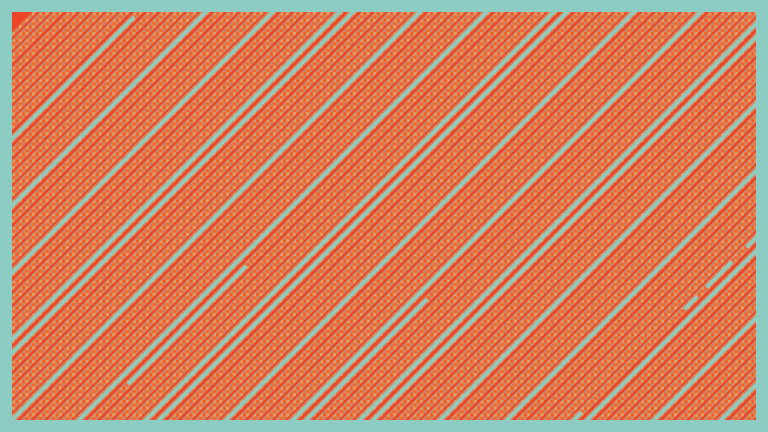
A Shadertoy shader for this pattern:

```glsl
// Diagonal ribbons of red and checked lace, crossed by teal rails inside a teal frame.

const vec3 TEAL   = vec3(0.55, 0.80, 0.76);
const vec3 SAGE   = vec3(0.69, 0.74, 0.60);
const vec3 ORANGE = vec3(0.99, 0.39, 0.15);
const vec3 RED    = vec3(0.93, 0.27, 0.16);
const vec3 CLAY   = vec3(0.77, 0.53, 0.43);
const vec3 SAND   = vec3(0.82, 0.63, 0.43);

const float TAU         = 6.2831853;
const float FRAME       = 1.0 / 36.0; // frame width, in canvas heights
const float ROWS        = 61.0;       // cells down the framed area
const float RIBBON      = 2.0;        // ribbon spacing along the diagonal
const float RAIL_STEP   = 10.0;       // rail spacing
const float RAIL_PERIOD = 32.0;       // three steps of rails plus one close pair
const float FIRST_RAIL  = 19.0;
const float BROKEN_RAIL = 145.0;
const float RAIL_HALF   = 0.40;       // half width of a rail
const float CORE_HALF   = 0.30;       // half width of its bright core
const float RED_WIDE    = 0.30;       // red half width just after a rail
const float RED_NARROW  = 0.15;       // red half width just before a rail
const float CORNER      = 3.0;        // size of the plain red corner

// Antialiased coverage where the signed value is negative.
float cover(float value, float blur) {
    return 1.0 - smoothstep(-blur, blur, value);
}

// Distance to a round-ended rail piece; p = (across, along).
float railPiece(vec2 p, float across, float from, float to) {
    return length(vec2(p.x - across, p.y - clamp(p.y, from, to)));
}

// Distance to the nearest rail, including interrupted and partial ones.
float railDistance(vec2 p) {
    float m = mod(p.x - FIRST_RAIL, RAIL_PERIOD);
    float nearest = min(floor(m / RAIL_STEP + 0.5), 3.0) * RAIL_STEP;
    float dist = min(abs(m - nearest), RAIL_PERIOD - m);

    if (p.x < FIRST_RAIL - 1.0) dist = RAIL_STEP;
    if (abs(p.x - FIRST_RAIL) < 1.0)
        dist = railPiece(p, FIRST_RAIL, -200.0, 17.2);
    if (abs(p.x - BROKEN_RAIL) < 1.0) {
        dist = railPiece(p, BROKEN_RAIL, -200.0, 25.0);
        dist = min(dist, railPiece(p, BROKEN_RAIL, 56.5, 59.5));
        dist = min(dist, railPiece(p, BROKEN_RAIL, 63.0, 70.0));
        dist = min(dist, railPiece(p, BROKEN_RAIL, 75.0, 200.0));
    }

    // Partial companions beside the third rail of a period
    dist = min(dist, railPiece(p, 73.0, -38.0, -3.3));
    return min(dist, railPiece(p, 105.0, -200.0, 18.8));
}

// Fine two-tone checks on orange, from a product of sines.
vec3 lace(vec2 cell, float blur) {
    vec2 wave = sin(TAU * cell);
    vec3 thread = mix(CLAY, SAND, smoothstep(-0.3, 0.3, wave.x));
    float check = wave.x * wave.y;
    vec3 color = mix(ORANGE, thread, cover(-check - 0.02, TAU * blur * 0.6));
    float speck = cover(check + 0.72, TAU * blur * 0.5) * step(0.0, wave.y);
    return mix(color, RED, 0.6 * speck);
}

void mainImage(out vec4 fragColor, in vec2 fragCoord) {
    vec2 uv = fragCoord / iResolution.y;
    vec2 size = iResolution.xy / iResolution.y;
    float cellSize = (1.0 - 2.0 * FRAME) / ROWS;
    float pixel = 1.0 / iResolution.y;
    float blur = 0.7 * pixel / cellSize;

    // Cells counted from the upper left inner corner
    vec2 cell = vec2(uv.x - FRAME, size.y - FRAME - uv.y) / cellSize;
    vec2 diagonal = vec2(cell.x + cell.y, cell.x - cell.y);
    float edge = 1.4 * blur;

    // Lace with solid red ribbons and a thin thread beside each ribbon
    float m = mod(diagonal.x - FIRST_RAIL, RAIL_PERIOD);
    float redHalf = mix(RED_WIDE, RED_NARROW, fract(m / RAIL_STEP));
    float across = mod(diagonal.x + 0.5 * RIBBON, RIBBON) - 0.5 * RIBBON;
    vec3 color = lace(cell, blur);
    color = mix(color, CLAY, cover(abs(across - redHalf - 0.1) - 0.1, edge));
    color = mix(color, RED, cover(abs(across) - redHalf, edge));
    color = mix(color, RED, cover(diagonal.x - CORNER, edge));

    // Rails with a softer rim
    float rail = railDistance(diagonal);
    color = mix(color, SAGE, cover(rail - RAIL_HALF, edge));
    color = mix(color, TEAL, cover(rail - CORE_HALF, edge));

    // Frame
    vec2 inset = min(uv, size - uv);
    float frame = cover(min(inset.x, inset.y) - FRAME, 0.5 * pixel);
    fragColor = vec4(mix(color, TEAL, frame), 1.0);
}
```
